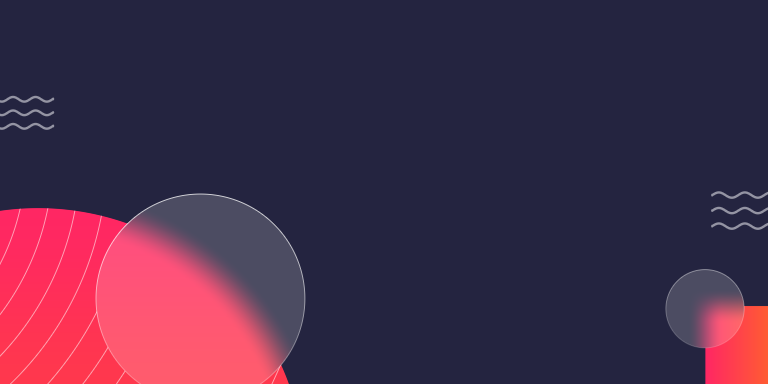
A WebGL 1 fragment shader for this background:

```glsl
precision highp float;
// Dark backdrop with a striped red disc, a warm corner block, wavy strokes
// and two frosted glass discs. Shapes are distance functions; the glass
// redraws the shapes with wide soft edges and a white tint.

uniform vec2 u_resolution;

#define NAVY vec3(0.143, 0.143, 0.25)
#define PINK vec3(1.0, 0.15, 0.39)
#define RED vec3(1.0, 0.22, 0.30)
#define ORANGE vec3(1.0, 0.36, 0.20)
#define WAVE_COLOR vec3(0.58, 0.58, 0.64)
#define GLASS_TINT 0.18
#define BLUR 0.058
#define STRIPE_GAP 0.0703
#define STRIPE_PHASE 0.67
#define HAIRLINE 0.0012
#define WAVE_WIDTH 0.0031

const float TAU = 6.28318;
const vec2 DISC_CENTER = vec2(0.099, -0.237);
const float DISC_RADIUS = 0.695;
const vec2 BLOCK_CORNER = vec2(1.837, 0.203);

float pixel;

// Pixel coverage of the inside of a signed distance.
float fill(float d) {
  return clamp(0.5 - d / pixel, 0.0, 1.0);
}

// Pixel coverage of a line of the given half width.
float stroke(float d, float halfWidth) {
  return fill(d - halfWidth) - fill(d + halfWidth);
}

float softFill(float d, float soft) {
  return 1.0 - smoothstep(-soft, soft, d);
}

float discDistance(vec2 p) {
  return length(p - DISC_CENTER) - DISC_RADIUS;
}

// Backdrop, disc and block, with edges spread over the given softness.
vec3 shapes(vec2 p, float soft) {
  vec3 discColor = mix(RED, PINK, smoothstep(-0.05, 0.50, p.y));
  vec3 color = mix(NAVY, discColor, softFill(discDistance(p), soft));

  vec2 inner = p - BLOCK_CORNER;
  float block = softFill(-inner.x, soft) * softFill(inner.y, soft);
  vec3 blockColor = mix(PINK, ORANGE, clamp(inner.x / 0.163, 0.0, 1.0));
  return mix(color, blockColor, block);
}

// Concentric arcs clipped to the red disc.
float stripes(vec2 p) {
  float rings = length(p - vec2(-0.542, 0.591)) / STRIPE_GAP - STRIPE_PHASE;
  float d = (fract(rings + 0.5) - 0.5) * STRIPE_GAP;
  return stroke(d, HAIRLINE) * fill(discDistance(p));
}

// Three stacked wavy strokes; span is the x range, crest the top row's peak.
float waves(vec2 p, vec2 span, vec2 crest, float gap, float period, float height) {
  float x = clamp(p.x, span.x, span.y);
  float phase = TAU * (x - crest.x) / period;
  float slope = TAU * height / period * sin(phase);
  float cover = 0.0;
  for (int i = 0; i < 3; i++) {
    float y = crest.y - float(i) * gap + height * cos(phase);
    float dy = (p.y - y) / sqrt(1.0 + slope * slope);
    cover = max(cover, fill(length(vec2(p.x - x, dy)) - WAVE_WIDTH));
  }
  return cover;
}

// Frosted disc: softened shapes, white tint and a rim brightest at the top.
vec3 glass(vec3 color, vec2 p, vec2 center, float radius, float soft, float rim) {
  vec2 q = p - center;
  float d = length(q) - radius;
  vec3 frosted = mix(shapes(p, soft), vec3(1.0), GLASS_TINT);
  color = mix(color, frosted, fill(d));
  float light = rim * mix(0.4, 1.0, smoothstep(-radius, radius, q.y));
  return mix(color, vec3(1.0), light * stroke(d, HAIRLINE));
}

void main() {
  pixel = 1.0 / u_resolution.y;
  vec2 p = gl_FragCoord.xy * pixel;

  vec3 color = shapes(p, 0.6 * pixel);
  color = mix(color, vec3(1.0, 0.85, 0.87), 0.7 * stripes(p));

  // Wavy strokes at the left and right borders
  float wavy = waves(p, vec2(-0.1, 0.138), vec2(0.034, 0.7414), 0.0352, 0.0586, 0.006);
  wavy = max(wavy, waves(p, vec2(1.855, 2.2), vec2(1.872, 0.492), 0.0404, 0.0677, 0.0068));
  color = mix(color, WAVE_COLOR, wavy);

  // Large and small glass discs
  color = glass(color, p, vec2(0.522, 0.2227), 0.272, BLUR, 0.8);
  color = glass(color, p, vec2(1.836, 0.196), 0.1019, BLUR * 0.8, 0.45);

  gl_FragColor = vec4(color, 1.0);
}
```
